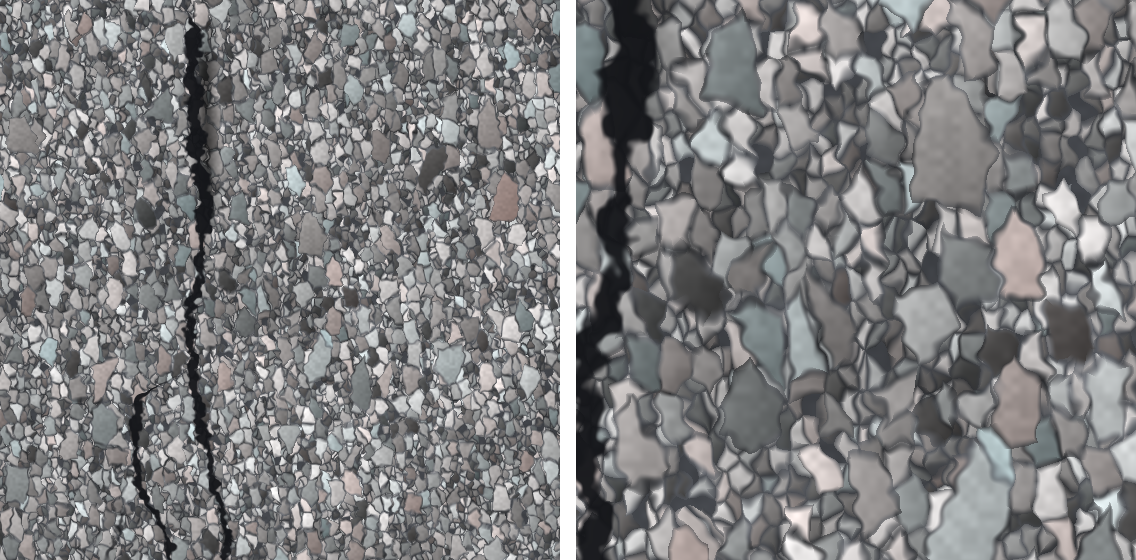
Left: the whole. Right: its middle third, enlarged.
This texture is drawn by a WebGL 2 fragment shader. Its source:

```glsl
#version 300 es
precision highp float;
// Weathered asphalt: tightly packed upright stone chips split by a forked dark crack.

uniform vec2 u_resolution;
out vec4 fragColor;

const vec3 GAP_COLOR = vec3(0.255, 0.265, 0.285);
const vec3 CRACK_COLOR = vec3(0.075, 0.08, 0.095);
const vec3 WARM_TINT = vec3(0.028, -0.004, -0.012);
const vec3 COOL_TINT = vec3(-0.028, 0.008, 0.014);
const vec2 GRIT_SIZE = vec2(0.0098, 0.0145);
const vec2 CHIP_SIZE = vec2(0.0165, 0.0265);
const vec2 STONE_SIZE = vec2(0.0260, 0.0430);
const vec2 COBBLE_SIZE = vec2(0.0440, 0.0720);
const float EDGE_SOFTNESS = 0.0036;
const float SHADOW_WIDTH = 0.0034;
const float SHADOW_STRENGTH = 0.72;
const float DARK_SHARE = 0.07;
const float DARK_TONE = 0.29;

float hash(vec2 p) {
    return fract(sin(dot(p, vec2(127.1, 311.7))) * 43758.5453);
}

vec2 hash2(vec2 p) {
    return vec2(hash(p), hash(p + 57.3));
}

float noise(vec2 p) {
    vec2 i = floor(p), f = fract(p);
    f = f * f * (3.0 - 2.0 * f);
    return mix(mix(hash(i), hash(i + vec2(1, 0)), f.x),
               mix(hash(i + vec2(0, 1)), hash(i + vec2(1, 1)), f.x), f.y);
}

// Nearest cell of a jittered grid: xy = cell id, z = border distance, w = side lighting.
vec4 nearestCell(vec2 q) {
    vec2 base = floor(q), id = base, nearest = vec2(8.0), second = vec2(8.0);
    for (int y = -1; y <= 1; y++) {
        for (int x = -1; x <= 1; x++) {
            vec2 cell = base + vec2(x, y);
            vec2 offset = cell + 0.08 + 0.84 * hash2(cell) - q;
            if (dot(offset, offset) < dot(nearest, nearest)) {
                second = nearest;
                nearest = offset;
                id = cell;
            } else if (dot(offset, offset) < dot(second, second)) {
                second = offset;
            }
        }
    }
    float border = 0.5 * (dot(second, second) - dot(nearest, nearest)) / length(second - nearest);
    return vec4(id, border, dot(nearest, vec2(0.5, -0.6)));
}

vec3 stoneColor(vec2 id, vec2 toneRange, float tintAmount) {
    float tone = mix(toneRange.x, toneRange.y, hash(id + 11.7));
    float dark = step(hash(id + 23.1), DARK_SHARE);
    tone = mix(tone, DARK_TONE, dark);
    float hue = hash(id + 37.9);
    float strength = tintAmount * (0.4 + 1.6 * pow(hash(id + 41.3), 4.0)) * (1.0 - 0.7 * dark);
    return tone + mix(COOL_TINT, WARM_TINT, smoothstep(0.15, 0.6, hue)) * strength;
}

// Lays one size of stones over the colour below, each with a shadowed rim.
vec3 layStones(vec3 below, vec2 p, vec2 size, float tilt, float share, vec2 tones, float tintAmount) {
    float c = cos(tilt), s = sin(tilt);
    vec2 local = vec2(c * p.x + s * p.y, c * p.y - s * p.x);
    vec4 cell = nearestCell(local / size + 19.0 * tilt + 5.0);
    float present = step(hash(cell.xy + 71.9), share);
    float inset = size.x * mix(0.0, 0.12, hash(cell.xy + 83.3));
    float depth = cell.z * size.x - inset;
    float body = present * smoothstep(-0.4 * EDGE_SOFTNESS, 0.7 * EDGE_SOFTNESS, depth);
    float shadow = present * smoothstep(-SHADOW_WIDTH, 0.0, depth);
    vec3 color = stoneColor(cell.xy, tones, tintAmount) + 0.14 * cell.w;
    vec3 gap = GAP_COLOR * (0.45 + 1.0 * noise(p * 85.0 + 13.0));
    return mix(mix(below, gap, SHADOW_STRENGTH * shadow), color, body);
}

// Coverage of a crack around centre x, faded by the given half width.
float crackMask(float x, float center, float halfWidth) {
    return smoothstep(0.004, -0.002, abs(x - center) - halfWidth) * smoothstep(0.0, 0.003, halfWidth);
}

float cracks(vec2 p) {
    float wobble = 0.012 * (noise(vec2(p.y * 22.0, 3.0)) - 0.5)
                 + 0.013 * (noise(p * 80.0) - 0.5) + 0.006 * (noise(p * 170.0) - 0.5);
    float ragged = 0.35 + 1.2 * noise(vec2(p.y * 45.0, 9.0));
    float bulge = exp(-pow((p.y - 0.60) / 0.11, 2.0));
    float mainX = 0.343 + 0.024 * bulge + 0.066 * smoothstep(0.38, -0.03, p.y) + wobble;
    float mainWidth = 0.0065 + 0.005 * smoothstep(0.45, 0.7, p.y);
    mainWidth *= ragged * smoothstep(1.02, 0.9, p.y);
    float forkX = 0.243 + 0.07 * smoothstep(0.17, -0.02, p.y)
                + 0.1 * smoothstep(0.28, 0.35, p.y) + wobble;
    float forkWidth = 0.0065 * ragged * smoothstep(0.35, 0.27, p.y);
    float spurX = 0.195 + 0.035 * smoothstep(0.0, 0.14, p.y) + wobble;
    float spurWidth = 0.004 * ragged * smoothstep(0.13, 0.06, p.y);
    float mask = max(crackMask(p.x, mainX, mainWidth), crackMask(p.x, forkX, forkWidth));
    return max(mask, 0.75 * crackMask(p.x, spurX, spurWidth));
}

void main() {
    vec2 p = gl_FragCoord.xy / u_resolution.y;
    vec2 warp = vec2(noise(p * 110.0), noise(p * 110.0 + 31.0)) - 0.5;
    vec2 q = p + 0.007 * warp;

    // Stones from fine grit up to scattered large pieces
    vec3 color = layStones(GAP_COLOR, q, GRIT_SIZE, 0.05, 0.94, vec2(0.34, 0.84), 0.6);
    color = layStones(color, q, CHIP_SIZE, 0.16, 0.56, vec2(0.46, 0.88), 0.8);
    color = layStones(color, q, STONE_SIZE, 0.10, 0.22, vec2(0.47, 0.80), 1.0);
    color = layStones(color, q, COBBLE_SIZE, -0.06, 0.06, vec2(0.46, 0.68), 1.4);

    // Surface mottling and broad uneven wear
    color *= 0.94 + 0.12 * noise(p * 200.0);
    color *= 0.92 + 0.16 * noise(p * 9.0 + 4.0);

    // Shaded rubble beside the crack, then the crack itself
    float rubble = smoothstep(0.028, 0.0, abs(p.x - 0.368)) * smoothstep(0.55, 0.68, p.y);
    color *= 1.0 - 0.55 * rubble * smoothstep(1.0, 0.88, p.y);
    color = mix(color, CRACK_COLOR, 0.95 * cracks(p));

    fragColor = vec4(clamp(color, 0.0, 1.0), 1.0);
}
```
